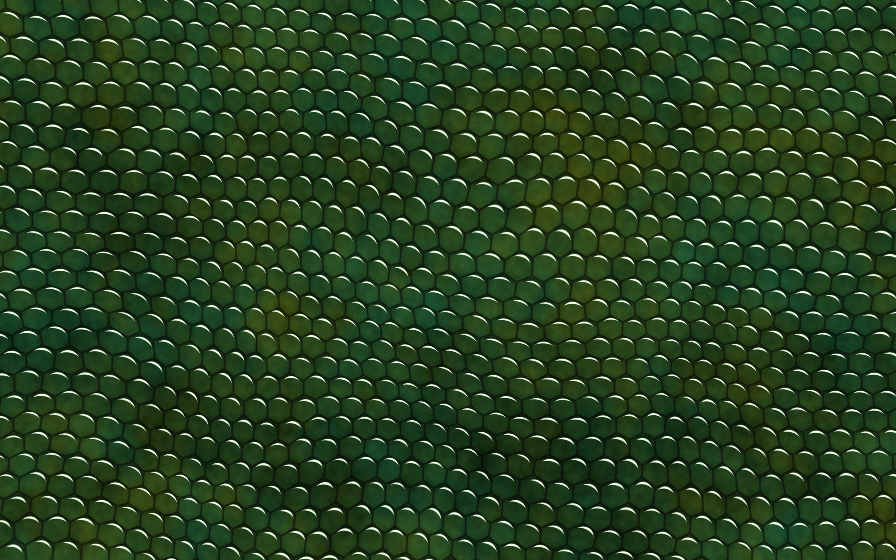
Write a Shadertoy shader that draws this texture.

```glsl
// Glossy green reptile skin: warped rows of rounded scales with bright upper rims.

vec2 hash2(vec2 p) {
    p = vec2(dot(p, vec2(127.1, 311.7)), dot(p, vec2(269.5, 183.3)));
    return fract(sin(p) * 43758.547);
}

float gradientNoise(vec2 p) {
    vec2 cell = floor(p), f = fract(p);
    vec2 u = f * f * f * (f * (f * 6.0 - 15.0) + 10.0);
    vec2 corner = vec2(0.0, 1.0);
    float a = dot(hash2(cell) * 2.0 - 1.0, f);
    float b = dot(hash2(cell + corner.yx) * 2.0 - 1.0, f - corner.yx);
    float c = dot(hash2(cell + corner.xy) * 2.0 - 1.0, f - corner.xy);
    float d = dot(hash2(cell + 1.0) * 2.0 - 1.0, f - 1.0);
    return mix(mix(a, b, u.x), mix(c, d, u.x), u.y);
}

float fbm(vec2 p) {
    float sum = 0.0, amplitude = 1.0;
    for (int i = 0; i < 4; i++) {
        sum += amplitude * gradientNoise(p);
        p = mat2(1.6, 1.2, -1.2, 1.6) * p + 7.3;
        amplitude *= 0.55;
    }
    return sum;
}

// Finds the nearest scale: its offset, its id and the distance to its border.
void findScale(vec2 p, out vec2 offset, out vec2 id, out float border) {
    float nearest = 9.0, second = 9.0;
    float baseRow = floor(p.y / 0.866 + 0.5);
    for (int j = -1; j <= 1; j++) {
        float row = baseRow + float(j);
        float stagger = 0.5 * mod(row, 2.0);
        float baseColumn = floor(p.x - stagger + 0.5);
        for (int i = -1; i <= 1; i++) {
            vec2 key = vec2(baseColumn + float(i), row);
            vec2 center = vec2(key.x + stagger, row * 0.866);
            vec2 delta = p - center - 0.15 * (hash2(key) - 0.5);
            float dist = length(delta);
            if (dist < nearest) {
                second = nearest;
                nearest = dist;
                offset = delta;
                id = key;
            } else {
                second = min(second, dist);
            }
        }
    }
    border = 0.5 * (second - nearest);
}

void mainImage(out vec4 fragColor, in vec2 fragCoord) {
    vec2 uv = fragCoord / iResolution.y;
    float pixel = 22.5 / iResolution.y;

    // Bend the rows of scales
    vec2 bend = vec2(gradientNoise(uv * 2.3 + 3.7), gradientNoise(uv * 2.6 + 19.1));
    vec2 p = (uv + 0.06 * bend) * 22.5;
    p.y += 0.07 * p.x;

    vec2 offset, id;
    float border;
    findScale(p, offset, id, border);
    vec2 variation = hash2(id + 41.0);

    // Mottled pigment: broad patches, blotches and fine grain
    float tone = 0.60 + 0.48 * fbm(uv * 2.4 + 5.0)
               + 0.32 * fbm(uv * 12.0 + 11.0)
               + 0.24 * fbm(uv * 55.0)
               + 0.08 * (variation.x - 0.5);
    vec3 color = mix(vec3(0.05, 0.12, 0.04), vec3(0.19, 0.34, 0.15), clamp(tone, 0.0, 1.4));

    // Olive and teal drifts
    float hue = clamp(fbm(uv * 3.4 + 23.0) + 0.7 * fbm(uv * 13.0 + 31.0), -0.6, 0.7);
    color *= 1.0 + hue * vec3(0.65, 0.0, -0.65);

    // Domed body and thin dark grooves
    color *= 1.06 - 0.16 * smoothstep(0.25, 0.6, length(offset)) - 0.10 * offset.y;
    color *= mix(0.48, 1.0, smoothstep(0.0, 0.05 + 0.4 * pixel, border));

    // Glossy crescent, formed by one disc cut out of another
    vec2 tilt = normalize(vec2(0.05 + 0.45 * variation.y, 1.0));
    vec2 rim = offset - 0.04 * tilt;
    float outer = length(rim) - 0.38;
    float inner = length(rim + 0.36 * tilt) - 0.645 - 0.025 * variation.x;
    float crescent = max(outer, -inner);
    float gloss = 1.0 - smoothstep(-0.55 * pixel, 0.5 * pixel, crescent);

    // Thin shadow just above the gloss
    float shade = smoothstep(0.0, 0.04, outer) * (1.0 - smoothstep(0.04, 0.16, outer));
    color *= 1.0 - 0.4 * shade * smoothstep(0.15, 0.35, dot(rim, tilt));
    color = mix(color, vec3(0.93, 1.0, 0.90), gloss);

    fragColor = vec4(clamp(color, 0.0, 1.0), 1.0);
}
```
